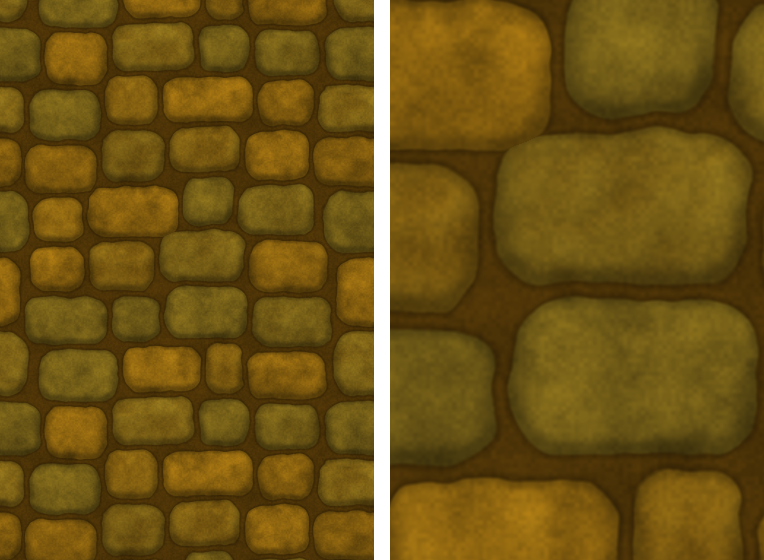
Left: the whole. Right: its middle third, enlarged.
A WebGL 2 fragment shader for this texture:

```glsl
#version 300 es
precision highp float;
// Ochre and olive cobblestone wall: five wavering columns of rounded stones in dark earth.
uniform vec2 u_resolution;
out vec4 outColor;

const float TAU = 6.2831853;

float hash(vec2 p) {
    vec3 q = fract(vec3(p.xyx) * 0.1031);
    q += dot(q, q.yzx + 33.33);
    return fract((q.x + q.y) * q.z);
}

// Value noise that repeats after one tile
float noise(vec2 p, float cells) {
    p *= cells;
    vec2 i = floor(p), f = fract(p);
    f = f * f * (3.0 - 2.0 * f);
    vec2 a = mod(i, cells), b = mod(i + 1.0, cells);
    return mix(mix(hash(a), hash(vec2(b.x, a.y)), f.x),
               mix(hash(vec2(a.x, b.y)), hash(b), f.x), f.y);
}

float fbm(vec2 p) {
    return 0.42 * noise(p, 22.0) + 0.3 * noise(p + 0.37, 43.0)
         + 0.18 * noise(p + 0.71, 87.0) + 0.1 * noise(p + 0.13, 171.0);
}

// Left side of a column, swaying with the turn around the tile
float columnEdge(int column, float turn) {
    int k = column % 5;
    float base = float[5](0.080, 0.273, 0.469, 0.660, 0.863)[k];
    float sway = float[5](0.015, 0.042, 0.037, 0.015, 0.029)[k];
    float lean = float[5](1.20, 1.38, 1.28, 1.14, 2.54)[k];
    float kink = float[5](0.021, 0.019, 0.052, 0.017, 0.005)[k];
    float skew = float[5](4.03, 1.90, 3.36, -0.15, -0.20)[k];
    return base + float(column / 5) + sway * cos(turn + lean) + kink * cos(2.0 * turn - skew);
}

// Top joint of a stone, measured downwards
float rowJoint(int k, float row, float rows) {
    float base = float[5](0.227, 0.204, 0.191, 0.210, 0.203)[k];
    float sway = float[5](0.014, 0.009, 0.011, 0.010, 0.031)[k];
    float lean = float[5](1.08, 3.00, -0.79, 4.44, -0.84)[k];
    return base + row / rows + sway * cos(TAU * row / rows - lean);
}

void main() {
    // One tile spans the canvas width; y runs down from the top
    vec2 p = vec2(gl_FragCoord.x, u_resolution.y - gl_FragCoord.y) / u_resolution.x;
    vec2 wobble = vec2(noise(p, 26.0), noise(p + 0.43, 26.0)) - 0.5;
    vec2 w = p + 0.008 * wobble + 0.003 * (noise(p, 70.0) - 0.5);

    // Nearest stone
    float dist = 1.0;
    vec2 id = vec2(0.0), local = vec2(0.0);
    for (int c = 0; c < 5; c++) {
        float rows = c == 4 ? 6.0 : 7.0;
        for (float r = 0.0; r < rows; r++) {
            float turn = TAU * r / rows;
            vec2 lo = vec2(columnEdge(c, turn), rowJoint(c, r, rows));
            vec2 hi = vec2(columnEdge(c + 1, turn), rowJoint(c, r + 1.0, rows));
            vec2 halfSize = 0.5 * (hi - lo) - 0.0075;
            vec2 d = w - 0.5 * (lo + hi);
            d -= round(d);
            float radius = 0.65 * min(halfSize.x, halfSize.y);
            vec2 q = abs(d) - halfSize + radius;
            float s = length(max(q, 0.0)) + min(max(q.x, q.y), 0.0) - radius;
            if (s < dist) {
                dist = s;
                id = vec2(float(c), r);
                local = d / halfSize;
            }
        }
    }

    // Mottled surface, lit from above
    float mottle = fbm(p);
    float relief = fbm(p + vec2(0.003, 0.006)) - mottle;
    float grain = noise(p, 256.0) - 0.5;

    // Stone colour: mostly ochre, some olive
    float tone = hash(id * 7.3 + 2.7);
    vec3 stone = mix(vec3(0.515, 0.365, 0.055), vec3(0.425, 0.345, 0.085),
                     smoothstep(0.3, 0.9, tone + 0.35 * (mottle - 0.5)));
    stone *= 0.95 + 0.12 * hash(id * 3.1 + 9.4);
    stone *= 1.0 + 0.6 * (mottle - 0.5) + 0.55 * relief + 0.12 * grain;

    // Rounded shading and a pale upper rim
    float depth = -dist;
    stone *= mix(0.72, 1.03, smoothstep(-0.002, 0.026, depth));
    stone *= 1.0 - 0.08 * local.y;
    float rim = exp(-pow((depth - 0.009) / 0.006, 2.0));
    stone *= 1.0 + rim * (0.14 * smoothstep(0.2, -0.9, local.y) - 0.10 * smoothstep(0.2, 0.9, local.y));

    // Earth joints, darkest beside the stones
    vec3 earth = vec3(0.285, 0.190, 0.025) * (0.86 + 0.3 * mottle + 0.15 * grain);
    earth *= mix(0.82, 1.03, smoothstep(0.0, 0.008, dist));

    float soft = max(0.0022, 0.8 / u_resolution.x);
    outColor = vec4(mix(stone, earth, smoothstep(-soft, soft, dist)), 1.0);
}
```
